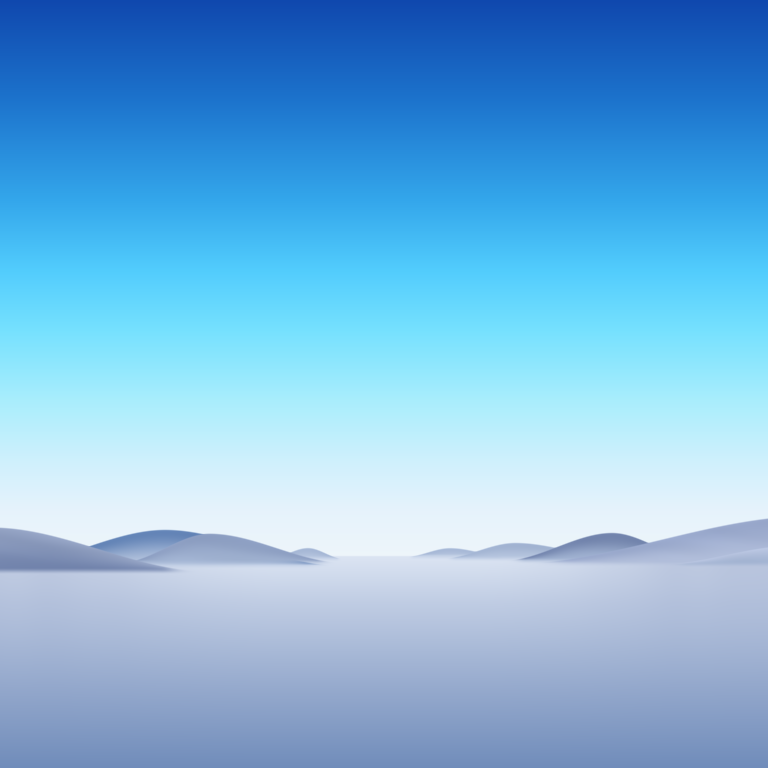
This background is drawn by a WebGL 1 fragment shader. Its source:

```glsl
precision highp float;
// Calm pale water between low misty dunes under a clear blue gradient sky.
uniform vec2 u_resolution;

const float HORIZON = 0.276;

vec2 hashGradient(vec2 cell) {
  vec2 h = vec2(dot(cell, vec2(127.1, 311.7)), dot(cell, vec2(269.5, 183.3)));
  return 2.0 * fract(sin(h) * 4375.85) - 1.0;
}

float gradientNoise(vec2 p) {
  vec2 i = floor(p), f = fract(p);
  vec2 w = f * f * f * (f * (f * 6.0 - 15.0) + 10.0);
  float a = dot(hashGradient(i), f);
  float b = dot(hashGradient(i + vec2(1.0, 0.0)), f - vec2(1.0, 0.0));
  float c = dot(hashGradient(i + vec2(0.0, 1.0)), f - vec2(0.0, 1.0));
  float d = dot(hashGradient(i + 1.0), f - 1.0);
  return mix(mix(a, b, w.x), mix(c, d, w.x), w.y);
}

// Linear blend from one colour stop to the next, going up
vec3 stop(vec3 below, vec3 above, float low, float high, float y) {
  return mix(below, above, clamp((y - low) / (high - low), 0.0, 1.0));
}

vec3 skyColor(float y) {
  vec3 c = vec3(0.93, 0.96, 0.98);
  c = stop(c, vec3(0.90, 0.95, 0.985), HORIZON, 0.335, y);
  c = stop(c, vec3(0.81, 0.94, 0.99), 0.335, 0.40, y);
  c = stop(c, vec3(0.66, 0.93, 0.99), 0.40, 0.479, y);
  c = stop(c, vec3(0.46, 0.88, 0.995), 0.479, 0.57, y);
  c = stop(c, vec3(0.32, 0.80, 0.99), 0.57, 0.648, y);
  c = stop(c, vec3(0.20, 0.65, 0.92), 0.648, 0.74, y);
  c = stop(c, vec3(0.11, 0.45, 0.80), 0.74, 0.87, y);
  return stop(c, vec3(0.06, 0.28, 0.68), 0.87, 1.0, y);
}

vec3 waterColor(vec2 uv) {
  vec3 c = vec3(0.44, 0.55, 0.73);
  c = stop(c, vec3(0.58, 0.66, 0.80), 0.0, 0.10, uv.y);
  c = stop(c, vec3(0.75, 0.80, 0.89), 0.10, 0.215, uv.y);
  c = stop(c, vec3(0.86, 0.895, 0.95), 0.215, HORIZON, uv.y);
  // Blurred dune reflections and faint vertical streaks near the shores
  float shore = smoothstep(0.12, 0.5, abs(uv.x - 0.49));
  float nearness = exp(-abs(HORIZON - uv.y) * 14.0);
  float streak = gradientNoise(vec2(uv.x * 14.0, uv.y * 2.0));
  return c - vec3(0.13, 0.12, 0.08) * shore * nearness * (1.0 + 0.4 * streak);
}

// span: peak x, left width, right width; rise: foot y, height
vec3 addDune(vec3 scene, vec2 uv, vec3 span, vec2 rise, vec3 crest, vec3 foot) {
  float dx = uv.x - span.x;
  float t = abs(dx) / (dx < 0.0 ? span.y : span.z);
  float profile = 1.0 - smoothstep(0.0, 1.0, t);
  float top = rise.x + rise.y * profile;
  float pixel = 1.0 / u_resolution.y;
  float edge = smoothstep(-pixel, pixel, top - uv.y);
  float shoreline = smoothstep(-0.004, 0.005, uv.y - rise.x);
  float thinness = smoothstep(0.0, 0.12, profile);

  float level = clamp((uv.y - rise.x) / max(top - rise.x, 0.001), 0.0, 1.0);
  vec3 color = mix(foot, crest, smoothstep(0.0, 1.0, level));
  color += 0.03 * gradientNoise(vec2(uv.x * 9.0 + span.x * 20.0, uv.y * 55.0 + uv.x * 8.0));
  color += 0.025 * exp(-max(top - uv.y, 0.0) * 450.0);
  return mix(scene, color, edge * shoreline * thinness);
}

void main() {
  vec2 uv = gl_FragCoord.xy / u_resolution;
  float pixel = 1.0 / u_resolution.y;
  float aboveWater = smoothstep(-pixel, pixel, uv.y - HORIZON);
  vec3 color = mix(waterColor(uv), skyColor(uv.y), aboveWater);

  vec3 haze = vec3(0.72, 0.78, 0.88);
  vec3 mist = vec3(0.63, 0.70, 0.82);
  vec3 slate = vec3(0.54, 0.61, 0.75);
  vec3 shadow = vec3(0.44, 0.51, 0.67);
  vec3 blueShade = vec3(0.38, 0.51, 0.71);
  vec3 paleSand = vec3(0.70, 0.75, 0.86);

  // Left shore, far to near
  color = addDune(color, uv, vec3(0.401, 0.052, 0.047), vec2(0.272, 0.0143), mist, haze);
  color = addDune(color, uv, vec3(0.215, 0.21, 0.23), vec2(0.263, 0.047), blueShade, haze);
  color = addDune(color, uv, vec3(0.273, 0.117, 0.176), vec2(0.267, 0.038), slate, mist);
  color = addDune(color, uv, vec3(-0.01, 0.3, 0.28), vec2(0.256, 0.057), vec3(0.57, 0.63, 0.76), shadow);

  // Right shore, far to near
  color = addDune(color, uv, vec3(0.586, 0.059, 0.078), vec2(0.2745, 0.0117), mist, haze);
  color = addDune(color, uv, vec3(0.671, 0.098, 0.143), vec2(0.272, 0.021), mist, haze);
  color = addDune(color, uv, vec3(0.797, 0.143, 0.117), vec2(0.2695, 0.0365), shadow, mist);
  color = addDune(color, uv, vec3(1.055, 0.39, 0.39), vec2(0.2656, 0.0625), vec3(0.59, 0.65, 0.79), paleSand);
  color = addDune(color, uv, vec3(1.03, 0.17, 0.17), vec2(0.265, 0.024), paleSand, mist);

  gl_FragColor = vec4(color, 1.0);
}
```
